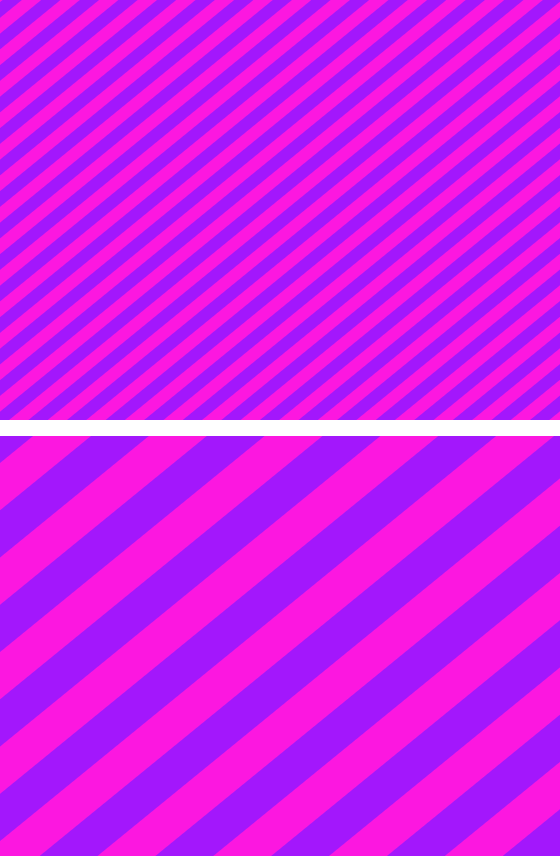
Top, the full canvas; bottom, a detail of the centre.
Reproduce this pattern procedurally as a Shadertoy shader.

```glsl
// Flat diagonal stripes in two equal bands, pink and violet, rising to the right.
// The canvas is projected on the stripe normal and folded into one period;
// the distance to the band edge then gives antialiased coverage.

const vec3 VIOLET = vec3(0.64, 0.09, 0.99);
const vec3 PINK = vec3(0.99, 0.09, 0.88);

const float STRIPE_ANGLE = 0.6847;  // radians above horizontal
const float STRIPE_COUNT = 17.21;   // periods per canvas height, along the normal
const float STRIPE_PHASE = 0.236;   // offset in periods at the lower left corner
const float PINK_SHARE = 0.5;       // part of each period that is pink

// Signed distance to the nearest band, in periods; negative inside it.
// The band covers 0..share of every period.
float bandDistance(float phase, float share) {
    float fromCentre = abs(fract(phase - 0.5 * share + 0.5) - 0.5);
    return fromCentre - 0.5 * share;
}

// Position across the stripes, in periods.
float stripePhase(vec2 p, float angle, float count, float offset) {
    vec2 normal = vec2(sin(angle), -cos(angle));
    return dot(p, normal) * count - offset;
}

// Coverage of a shape over an edge one pixel wide.
float coverage(float dist, float pixel) {
    return clamp(0.5 - dist / pixel, 0.0, 1.0);
}

void mainImage(out vec4 fragColor, in vec2 fragCoord) {
    // Canvas units: height is 1
    vec2 p = fragCoord / iResolution.y;
    float pixel = 1.0 / iResolution.y;

    // Stripes
    float phase = stripePhase(p, STRIPE_ANGLE, STRIPE_COUNT, STRIPE_PHASE);
    float dist = bandDistance(phase, PINK_SHARE) / STRIPE_COUNT;

    fragColor = vec4(mix(VIOLET, PINK, coverage(dist, pixel)), 1.0);
}
```
